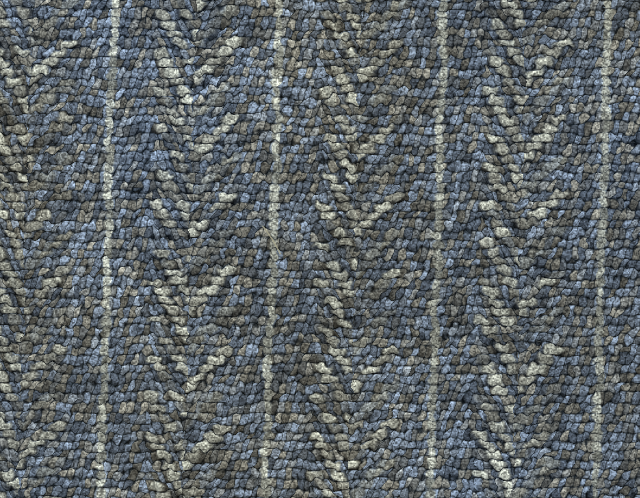
Give the GLSL for this texture, as a WebGL 2 fragment shader.

```glsl
#version 300 es
precision highp float;
uniform vec2 u_resolution;
out vec4 fragColor;

float hash(vec2 p) {
  vec3 q = fract(p.xyx * vec3(0.1031, 0.1030, 0.0973));
  q += dot(q, q.yzx + 33.33);
  return fract((q.x + q.y) * q.z);
}

float noise(vec2 p) {
  vec2 i = floor(p), f = fract(p);
  f = f * f * (3.0 - 2.0 * f);
  return mix(mix(hash(i), hash(i + vec2(1, 0)), f.x),
             mix(hash(i + vec2(0, 1)), hash(i + vec2(1, 1)), f.x), f.y);
}

// Soft coverage of a rounded piece of yarn
float yarn(vec2 p, vec2 halfSize) {
  vec2 q = abs(p) / halfSize;
  float r = pow(q.x * q.x * q.x + q.y * q.y * q.y, 1.0 / 3.0);
  return 1.0 - smoothstep(0.62, 1.12, r);
}

void main() {
  vec2 p = gl_FragCoord.xy / u_resolution.y;
  const vec3 gapColor = vec3(0.05, 0.07, 0.085);
  const vec3 blueYarn = vec3(0.40, 0.45, 0.51);
  const vec3 brownYarn = vec3(0.45, 0.45, 0.42);
  const vec3 paleYarn = vec3(0.73, 0.75, 0.70);

  // Weave space: 24 columns per stripe, 52 rows per canvas height, slightly tilted
  vec2 w = vec2((p.x - 0.2156 - 0.0285 * (p.y - 0.5)) / 0.331 * 24.0, p.y * 52.0);
  w += 0.6 * (vec2(noise(p * 13.0), noise(p * 13.0 + 40.0)) - 0.5);
  w += 0.6 * (vec2(noise(p * 85.0 + 9.0), noise(p * 85.0 + 70.0)) - 0.5);
  float stripe = floor((w.x + 3.0) / 24.0);
  float col = w.x - 24.0 * stripe;
  float row = floor(w.y);
  float fy = fract(w.y) - 0.5;
  float side = col < 12.0 ? -1.0 : 1.0;
  float panel = smoothstep(6.0, 6.8, col) * (1.0 - smoothstep(17.9, 18.7, col));

  // Slanted ground stitches, staggered on alternate rows
  float x = w.x + 0.5 * mod(row, 2.0) - mix(0.4, 0.75 * side, panel) * fy;
  vec2 cell = vec2(floor(x), row);
  float tone = hash(cell + 200.0);
  vec3 ground = mix(blueYarn, brownYarn, smoothstep(0.35, 0.9, hash(cell + 317.0)));
  float stitch = yarn(vec2(fract(x) - 0.5, fy), vec2(0.56, 0.54));
  vec3 color = mix(gapColor + 0.10 * tone, ground * (0.70 + 0.55 * tone), stitch);
  color *= 1.0 + 0.3 * fy;

  // Pale pinstripe of short stacked stitches
  float lineTone = hash(vec2(row, stripe + 61.0));
  float pin = yarn(vec2(col + 0.25 * (lineTone - 0.5), fy), vec2(0.68, 0.56));
  color = mix(color, paleYarn * (0.62 + 0.38 * lineTone), pin * 0.9);

  // Herringbone floats: steep left arm, shallower right arm
  float slope = side < 0.0 ? 1.15 : 0.73;
  float t = row + 0.5 - (side < 0.0 ? 0.9 : 3.5) - abs(col - 12.0) * slope;
  float k = floor((t + 2.0) / 4.0);
  float along = (t - 4.0 * k) / slope;
  float center = col + side * along;
  float inside = step(abs(center - 12.2), 5.9);
  float floatTone = hash(vec2(row + 13.0, k + 47.0 * stripe + 90.0 * side + 300.0));
  float strength = mod(k, 2.0) < 0.5 ? 1.0 : (side < 0.0 ? 0.88 : 0.5);
  strength *= smoothstep(-0.1, 0.35, floatTone);
  vec2 q = vec2(along, fy + 0.12 * along);
  float len = (side < 0.0 ? 1.15 : 1.4) + 0.3 * (floatTone - 0.5);
  color *= 1.0 - 0.5 * inside * strength * yarn(q + vec2(0.0, 0.12), vec2(len + 0.35, 0.68));
  vec3 floatColor = mix(brownYarn, paleYarn, 0.25 + 0.7 * floatTone);
  floatColor *= 0.92 + 0.4 * q.y;
  color = mix(color, floatColor, inside * strength * yarn(q, vec2(len, 0.48)));

  // Fibre grain and broad uneven tone
  float grain = noise(p * vec2(230.0, 330.0)) + noise(p * vec2(420.0, 380.0) + 25.0) - 1.0;
  color *= 1.0 + 0.55 * grain;
  color *= 0.94 + 0.18 * noise(p * 5.0 + 3.0);
  color += vec3(0.012, 0.004, -0.012) * (noise(p * 3.0 + 12.0) * 2.0 - 1.0);

  // One loose curved hair
  float h = (0.549 - p.y) / 0.062;
  float bend = 0.525 + 0.039 * h + 0.012 * h * (1.0 - h);
  float hair = 1.0 - smoothstep(0.0008, 0.0028, abs(p.x - bend));
  hair *= smoothstep(0.0, 0.08, h) * (1.0 - smoothstep(0.92, 1.0, h));
  color = mix(color, vec3(0.66, 0.65, 0.55), hair * 0.8);

  fragColor = vec4(clamp(color, 0.0, 1.0), 1.0);
}
```
